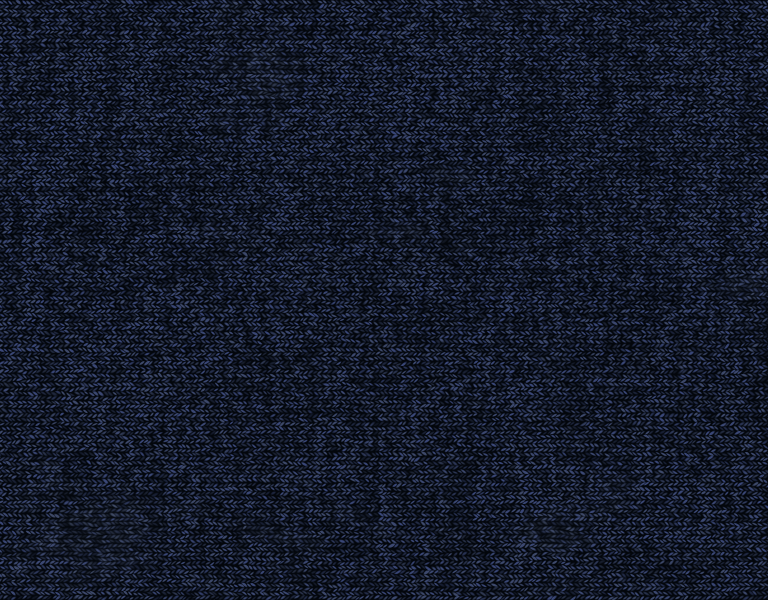
This texture is drawn by a Shadertoy shader. Its source:

```glsl
// Dark navy woven cloth: rows of short slanted stitches whose lean alternates,
// forming a fine, uneven sideways herringbone. Gradient noise bends the threads,
// adds faint light and dark yarn streaks, and softens a few worn patches.

float hash(vec2 p) {
    vec3 q = fract(p.xyx * vec3(0.1031, 0.1030, 0.0973));
    q += dot(q, q.yzx + 33.33);
    return fract((q.x + q.y) * q.z);
}

vec2 gradient(vec2 cell) {
    float angle = 6.2832 * hash(cell);
    return vec2(cos(angle), sin(angle));
}

// Gradient noise, roughly -0.7 to 0.7
float gradientNoise(vec2 p) {
    vec2 i = floor(p), f = p - i;
    vec2 u = f * f * f * (f * (f * 6.0 - 15.0) + 10.0);
    vec2 e = vec2(1.0, 0.0);
    float low = mix(dot(gradient(i), f), dot(gradient(i + e), f - e), u.x);
    float high = mix(dot(gradient(i + e.yx), f - e.yx), dot(gradient(i + 1.0), f - 1.0), u.x);
    return mix(low, high, u.y);
}

// Long uneven yarns: narrow upright streaks and narrow level ones
float yarnStreaks(vec2 p) {
    float upright = gradientNoise(vec2(p.x * 95.0, p.y * 4.0))
                  + 0.4 * gradientNoise(vec2(p.x * 30.0, p.y * 2.0) + 40.0);
    float level = gradientNoise(vec2(p.x * 5.0, p.y * 100.0) + 80.0)
                + 0.3 * gradientNoise(vec2(p.x * 3.0, p.y * 32.0) + 120.0);
    return upright + level;
}

// Colour of the cloth at p, in units of the canvas height
vec3 weave(vec2 p, float streaks, float worn) {
    // Threads wander, both broadly and from stitch to stitch
    p += 0.0025 * vec2(gradientNoise(p * 19.0), gradientNoise(p * 17.0 + 50.0));
    p += 0.0026 * vec2(gradientNoise(p * 62.0 + 11.0), gradientNoise(p * 55.0 + 90.0));

    // Stitch grid, sheared one way in even rows and the other way in odd ones
    float y = p.y * 138.0;
    float row = floor(y);
    float across = y - row - 0.5;
    float lean = mod(row, 2.0) * 2.0 - 1.0;
    float x = p.x * 128.0 + lean * across * 0.95 + 0.6 * hash(vec2(row, 7.0));
    float column = floor(x);
    float along = x - column - 0.5;
    vec2 stitch = vec2(column, row) + 300.0;

    // Small rounded stitch, nudged off centre and varied in size
    along += 0.26 * (hash(stitch + 57.0) - 0.5);
    across += 0.3 * (hash(stitch + 23.0) - 0.5);
    float size = mix(0.42, 0.6, hash(stitch + 91.0));
    float body = 1.0 - smoothstep(0.12, size, length(vec2(along, across * 0.85)));

    // Worn cloth shows soft level threads instead
    body = mix(body, 0.5 * smoothstep(0.65, 0.1, abs(across)), 0.5 * worn);

    // Each stitch catches a different amount of light
    float sheen = mix(0.4, 1.4, hash(stitch));
    float light = body * sheen * max(0.2, 1.0 + 0.5 * streaks);
    light = clamp(light, 0.0, 1.1);

    // Shadow to lit thread, with some yarns greyer than others
    float grey = clamp(hash(stitch + 171.0) * 0.8 + 0.3 * worn, 0.0, 1.0);
    vec3 litThread = mix(vec3(0.205, 0.255, 0.435), vec3(0.225, 0.265, 0.365), grey);
    return mix(vec3(0.010, 0.024, 0.045), litThread, light);
}

void mainImage(out vec4 fragColor, in vec2 fragCoord) {
    vec2 p = fragCoord / iResolution.y;
    float clouds = gradientNoise(p * 3.0 + 9.0) + 0.5 * gradientNoise(p * 8.0 + 31.0);
    float streaks = yarnStreaks(p) + 0.25 * clouds;
    float worn = smoothstep(0.22, 0.6, gradientNoise(p * vec2(3.5, 4.5) + 63.0)
                                     + 0.4 * gradientNoise(p * vec2(9.0, 22.0)));

    // Average 2 x 2 samples so that the fine stitches stay smooth
    vec3 colour = vec3(0.0);
    for (int i = 0; i < 4; i++) {
        vec2 offset = vec2(i % 2, i / 2) * 0.5 - 0.25;
        colour += 0.25 * weave(p + offset / iResolution.y, streaks, worn);
    }
    fragColor = vec4(colour, 1.0);
}
```
